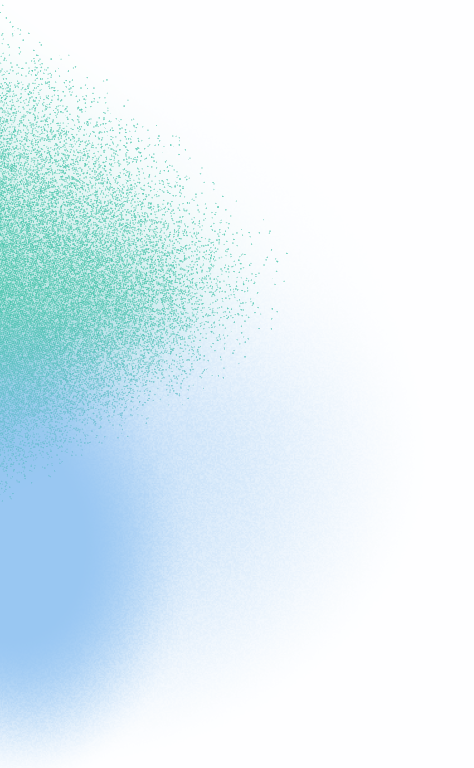
A Shadertoy shader for this background:

```glsl
float hash(vec2 p) {
    vec3 q = fract(p.xyx * 0.1031);
    q += dot(q, q.yzx + 33.33);
    return fract((q.x + q.y) * q.z);
}

float valueNoise(vec2 p) {
    vec2 cell = floor(p);
    vec2 f = smoothstep(0.0, 1.0, fract(p));
    float low = mix(hash(cell), hash(cell + vec2(1, 0)), f.x);
    float high = mix(hash(cell + vec2(0, 1)), hash(cell + vec2(1, 1)), f.x);
    return mix(low, high, f.y);
}

// One at full strength inside an ellipse, fading out between two radii
float softEllipse(vec2 p, vec2 center, vec2 radius, float inner, float outer) {
    return 1.0 - smoothstep(inner, outer, length((p - center) / radius));
}

// Wedge bounded by two slanted edges and a soft right end
float greenDensity(vec2 p) {
    float upper = (1.03 - 0.74 * p.x - p.y) / 1.244;
    float lower = (p.y - 0.325 - 0.55 * p.x) / 1.14;
    return smoothstep(0.0, 0.40, upper)
         * smoothstep(0.0, 0.20, lower)
         * (1.0 - smoothstep(0.14, 0.46, p.x));
}

// Jittered round specks of varied strength on a turned grid
float specks(vec2 p, float density, float layer) {
    const float cells = 390.0;
    float angle = 0.6 * layer;
    mat2 turn = mat2(cos(angle), sin(angle), -sin(angle), cos(angle));
    vec2 g = turn * p * cells + 900.0;
    vec2 id = floor(g) + layer * 71.0;
    vec2 jitter = vec2(hash(id + 13.7), hash(id + 47.3)) - 0.5;
    float d = length(fract(g) - 0.5 - 0.25 * jitter);
    float blur = 0.45 * cells / iResolution.y;
    float disc = 1.0 - smoothstep(0.42 - blur, 0.42 + blur, d);
    float strength = mix(0.45, 1.0, hash(id + 91.1));
    return disc * strength * step(hash(id) + 0.006, density);
}

void mainImage(out vec4 fragColor, in vec2 fragCoord) {
    vec2 p = fragCoord / iResolution.y;
    p.x *= 0.6172 * iResolution.y / iResolution.x;

    // Blue core inside a wide pale halo and a faint outer disc
    float core = softEllipse(p, vec2(0.02, 0.29), vec2(0.2, 0.27), 0.42, 1.2);
    float halo = 0.48 * softEllipse(p, vec2(0.02, 0.40), vec2(0.56, 0.42), 0.25, 1.0);
    halo *= 1.0 - smoothstep(0.4, 0.85, p.y);
    float disc = 0.025 * softEllipse(p, vec2(0.05, 0.47), vec2(0.51, 0.47), 0.75, 1.03);
    float blue = 1.0 - (1.0 - core) * (1.0 - halo) * (1.0 - disc);

    // Fine grain, strongest where the blue fades
    float grain = valueNoise(p * 610.0) - 0.5;
    blue = clamp(blue + 0.7 * grain * blue * (1.0 - blue), 0.0, 1.0);
    vec3 color = mix(vec3(0.997, 0.998, 1.0), vec3(0.60, 0.78, 0.95), blue);

    // Green mist and scattered specks
    float density = greenDensity(p);
    vec3 green = mix(vec3(0.40, 0.74, 0.81), vec3(0.26, 0.76, 0.66),
                     smoothstep(0.43, 0.64, p.y));
    color = mix(color, green, 0.36 * density);
    for (float layer = 1.0; layer < 4.0; layer++) {
        color = mix(color, green, 0.72 * specks(p, 0.75 * density, layer));
    }

    fragColor = vec4(color, 1.0);
}
```
